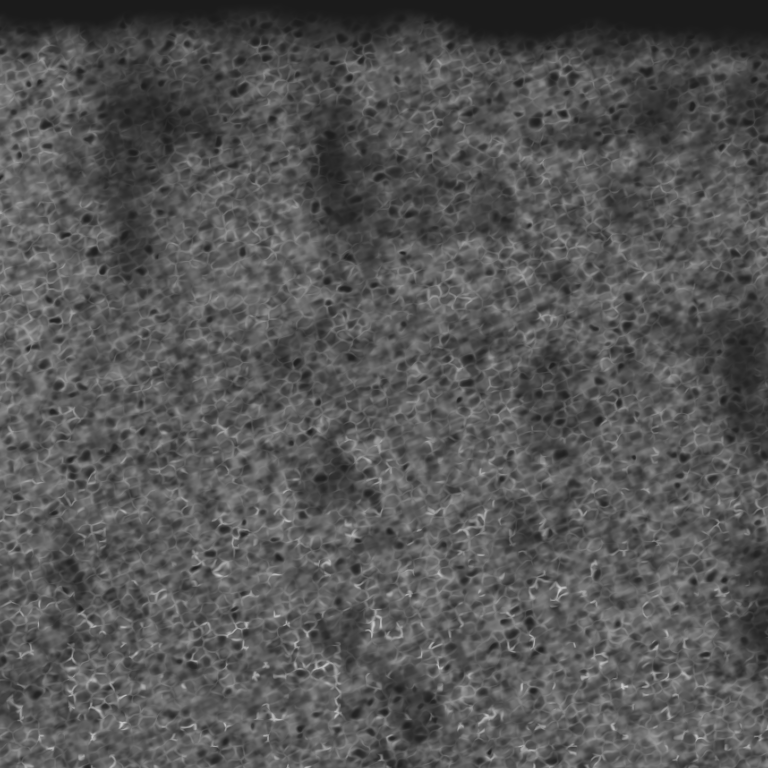
Reproduce this texture procedurally as a three.js fragment shader.

```glsl
varying vec2 vUv;

const float DEEP_GREY = 0.105;
const float PIT_GREY = 0.12;
const float STONE_GREY = 0.372;
const vec2 GRAIN_DIR = vec2(0.93, 0.37);

float hash(vec2 p) {
  vec3 q = fract(p.xyx * 0.1031);
  q += dot(q, q.yzx + 33.33);
  return fract((q.x + q.y) * q.z);
}

vec2 hash2(vec2 p) {
  return vec2(hash(p), hash(p + 71.7));
}

float noise(vec2 p) {
  vec2 i = floor(p);
  vec2 f = fract(p);
  f = f * f * f * (f * (f * 6.0 - 15.0) + 10.0);
  float low = mix(hash(i), hash(i + vec2(1.0, 0.0)), f.x);
  float high = mix(hash(i + vec2(0.0, 1.0)), hash(i + 1.0), f.x);
  return mix(low, high, f.y);
}

float fbm(vec2 p) {
  float sum = 0.0;
  float gain = 0.5;
  for (int i = 0; i < 4; i++) {
    sum += gain * noise(p);
    p = mat2(1.6, 1.2, -1.2, 1.6) * p + 17.3;
    gain *= 0.5;
  }
  return sum / 0.9375;
}

// Coordinates turned along the grain, with separate scales along and across it
vec2 alongGrain(vec2 uv, vec2 scale) {
  vec2 across = vec2(-GRAIN_DIR.y, GRAIN_DIR.x);
  return vec2(dot(uv, GRAIN_DIR), dot(uv, across)) * scale + 200.0;
}

// Light left over by one soft elliptical shadow
float lightPast(vec2 uv, vec2 center, vec2 radius, float strength) {
  vec2 d = (uv - center) / radius;
  return 1.0 - strength * exp(-dot(d, d));
}

float shadowCover(vec2 uv) {
  vec2 wobble = vec2(fbm(uv * 13.0 + 5.0), fbm(uv * 13.0 + 40.0)) - 0.5;
  vec2 p = uv + 0.09 * wobble;
  float light = lightPast(p, vec2(0.21, 0.86), vec2(0.085, 0.07), 0.7);
  light *= lightPast(p, vec2(0.165, 0.73), vec2(0.04, 0.11), 0.55);
  light *= lightPast(p, vec2(0.435, 0.79), vec2(0.035, 0.1), 0.75);
  light *= lightPast(p, vec2(0.47, 0.71), vec2(0.035, 0.06), 0.4);
  light *= lightPast(p, vec2(0.86, 0.87), vec2(0.08, 0.055), 0.65);
  light *= lightPast(p, vec2(0.99, 0.87), vec2(0.04, 0.06), 0.6);
  light *= lightPast(p, vec2(0.965, 0.53), vec2(0.05, 0.09), 0.8);
  light *= lightPast(p, vec2(1.0, 0.18), vec2(0.045, 0.06), 0.7);
  light *= lightPast(p, vec2(0.38, 0.54), vec2(0.033, 0.026), 0.6);
  light *= lightPast(p, vec2(0.43, 0.37), vec2(0.025, 0.04), 0.35);
  light *= lightPast(p, vec2(0.69, 0.31), vec2(0.035, 0.025), 0.35);

  // Scattered faint stains and the dark upper rim
  light *= 1.0 - 0.4 * smoothstep(0.62, 0.8, fbm(uv * 11.0 + 90.0));
  float rim = uv.y + 0.02 * uv.x + 0.06 * (fbm(uv * 9.0 + 60.0) - 0.5);
  light *= 1.0 - smoothstep(0.925, 0.99, rim);
  return 1.0 - light;
}

// x: bright web between cells, y: dark pits inside some of them
vec2 cellWebAndPits(vec2 p, float density) {
  vec2 home = floor(p);
  float nearest = 4.0;
  float second = 4.0;
  float pit = 0.0;
  for (int y = -1; y <= 1; y++) {
    for (int x = -1; x <= 1; x++) {
      vec2 cell = home + vec2(float(x), float(y));
      vec2 center = cell + 0.15 + 0.7 * hash2(cell);
      float d = length(p - center);
      second = min(second, max(nearest, d));
      nearest = min(nearest, d);
      float radius = mix(0.4, 0.72, hash(cell + 13.1));
      float depth = mix(0.4, 0.95, hash(cell + 29.3));
      float chosen = smoothstep(0.0, 0.03, density - hash(cell + 47.9));
      pit = max(pit, chosen * depth * (1.0 - smoothstep(0.1, radius, d)));
    }
  }
  return vec2(1.0 - smoothstep(0.0, 0.45, second - nearest), pit);
}

void main() {
  vec2 uv = vUv;
  float shade = shadowCover(uv);

  // Pits crowd around shadows and in the upper part
  float crowd = smoothstep(0.42, 0.68, fbm(uv * 7.0 + 30.0));
  float density = 0.04 + 0.1 * crowd + 0.28 * shade;
  density += 0.14 * crowd * smoothstep(0.5, 0.85, uv.y);
  vec2 bend = vec2(noise(uv * 90.0 + 11.0), noise(uv * 90.0 + 53.0)) - 0.5;
  vec2 cells = cellWebAndPits(alongGrain(uv, vec2(62.0, 80.0)) + 0.5 * bend, density);

  // Soft grain with wispy bright lines
  float coarse = noise(alongGrain(uv, vec2(72.0, 95.0))) - 0.5;
  float fine = noise(alongGrain(uv, vec2(135.0, 180.0))) - 0.5;
  float cloud = fbm(uv * 6.0 + 120.0) - 0.5;
  float wisp = cells.x * noise(uv * 48.0 + 77.0);
  float grey = STONE_GREY + 0.2 * coarse + 0.15 * fine + 0.1 * cloud;
  grey += 0.13 * (wisp - 0.2);

  // Rare pale flecks, stronger toward the bottom
  float fleck = smoothstep(0.72, 0.95, noise(uv * 75.0 + 150.0)) * cells.x;
  grey += fleck * mix(0.24, 0.08, smoothstep(0.1, 0.6, uv.y));

  grey = mix(grey, PIT_GREY, cells.y);
  grey = mix(grey, DEEP_GREY, shade);
  gl_FragColor = vec4(vec3(grey), 1.0);
}
```
